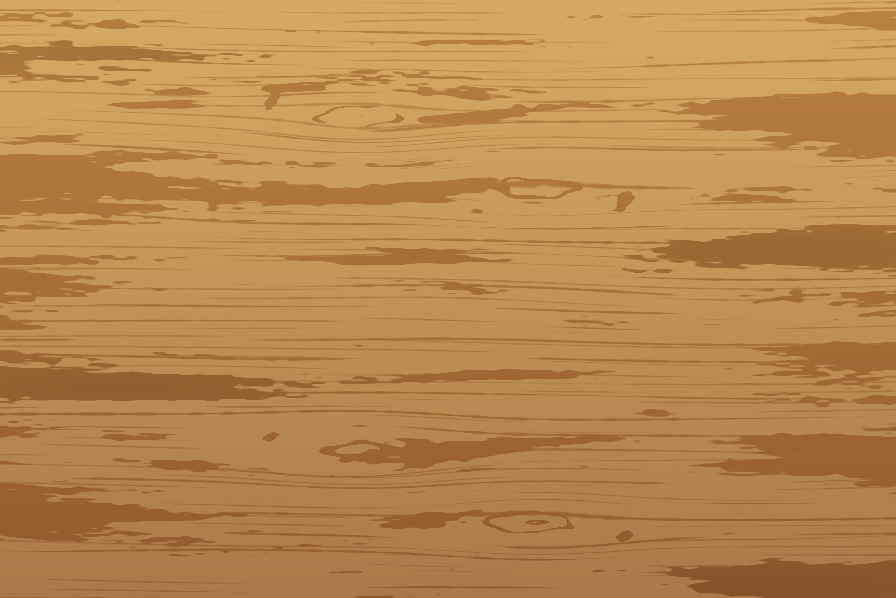
A WebGL 1 fragment shader for this texture:

```glsl
precision highp float;
// Flat varnished wood: ragged horizontal grain, fine lines and small knots on a warm gradient.
uniform vec2 u_resolution;

const float TILE_HEIGHT = 0.559;
const vec2 TILE_CENTER = vec2(0.75, 0.746);
const vec2 KNOT = vec2(-0.145, 0.061);

float hash(vec2 p) {
  return fract(sin(dot(p, vec2(127.1, 311.7))) * 43758.5453);
}

float noise(vec2 p) {
  vec2 i = floor(p);
  vec2 f = fract(p);
  f = f * f * (3.0 - 2.0 * f);
  return mix(mix(hash(i), hash(i + vec2(1.0, 0.0)), f.x),
             mix(hash(i + vec2(0.0, 1.0)), hash(i + vec2(1.0, 1.0)), f.x), f.y);
}

// Long fibres: each octave is stretched along x.
float fibres(vec2 p) {
  return 0.5 * noise(p * vec2(3.0, 45.0))
       + 0.3 * noise(p * vec2(10.0, 110.0) + 17.0)
       + 0.2 * noise(p * vec2(45.0, 240.0) + 41.0);
}

// Soft elliptical spot.
float spot(vec2 p, vec2 center, vec2 size) {
  vec2 d = (p - center) / size;
  return exp(-dot(d, d));
}

// Vertical shift that bends the grain around a knot.
float knotBend(vec2 p) {
  return (p.y - KNOT.y) * 0.75 * spot(p, KNOT, vec2(0.17, 0.05));
}

// Broken rings in the eye of a knot.
float knotRings(vec2 p, float rough) {
  float r = length((p - KNOT) / vec2(0.095, 0.023)) + 0.5 * (rough - 0.5);
  return smoothstep(0.3, 1.0, cos(r * 9.5)) * (1.0 - smoothstep(0.8, 1.3, r));
}

// Dense patches of grain in one half of the tile.
float patches(vec2 p) {
  float c = 1.05 * spot(p, vec2(-0.65, 0.165), vec2(0.38, 0.030));
  c += 0.95 * spot(p, vec2(0.74, 0.045), vec2(0.26, 0.045));
  c += 0.75 * spot(p, vec2(0.74, 0.215), vec2(0.15, 0.025));
  c += 0.90 * spot(p, vec2(0.05, 0.058 + 0.06 * p.x), vec2(0.12, 0.013));
  c += 0.65 * spot(p, vec2(0.26, 0.076), vec2(0.20, 0.008));
  c += 0.80 * spot(p, vec2(0.08, 0.183), vec2(0.13, 0.008));
  c += 0.70 * spot(p, vec2(-0.50, 0.080), vec2(0.09, 0.007));
  c += 0.85 * spot(p, vec2(-0.295 + 0.5 * (p.y - 0.084), 0.084), vec2(0.012, 0.016));
  return c;
}

// Thin wandering lines, broken along their length.
float lines(vec2 p, float count, float halfWidth, float pixel) {
  float row = floor(p.y * count);
  float center = 0.5 + 0.55 * (noise(vec2(p.x * 2.2, row * 7.3)) - 0.5);
  float dist = abs(fract(p.y * count) - center) / count;
  float presence = smoothstep(0.42, 0.72, noise(vec2(p.x * 4.0 + 9.0, row * 3.7)));
  float ragged = 0.5 + noise(vec2(p.x * 55.0, row * 5.1));
  float w = halfWidth * presence * ragged;
  float cover = smoothstep(-0.6 * pixel, 0.6 * pixel, w - dist);
  return cover * smoothstep(0.0, 0.3, presence);
}

vec3 woodColor(float y) {
  vec3 low = vec3(0.645, 0.450, 0.275);
  vec3 middle = vec3(0.755, 0.575, 0.340);
  vec3 high = vec3(0.840, 0.665, 0.390);
  return mix(mix(low, middle, smoothstep(-0.25, 0.65, y)), high, smoothstep(0.35, 1.1, y));
}

vec3 grainColor(float y, float depth) {
  vec3 c = mix(vec3(0.570, 0.350, 0.175), vec3(0.725, 0.510, 0.255), y);
  return c * (1.0 - 0.09 * depth);
}

void main() {
  float pixel = 1.0 / u_resolution.y;
  vec2 p = gl_FragCoord.xy * pixel;
  float y = p.y;
  p.x *= 1.5 * u_resolution.y / u_resolution.x;

  // The layout repeats upward and is the same when turned by half a circle.
  vec2 t = p - TILE_CENTER;
  t.y = mod(t.y + 0.5 * TILE_HEIGHT, TILE_HEIGHT) - 0.5 * TILE_HEIGHT;

  // Grain flow, with slow waves and bends around both knots.
  float wave = 0.025 * (noise(p * vec2(1.6, 4.0)) - 0.5);
  vec2 flow = vec2(p.x, y + wave - knotBend(t) + knotBend(-t));

  // Ragged patches, denser toward the left and right sides.
  float rough = noise(p * vec2(28.0, 70.0));
  float side = smoothstep(0.3, 0.8, abs(t.x));
  float eyes = knotRings(t, rough) + knotRings(-t, rough);
  float density = patches(t) + patches(-t) + 0.7 * eyes + 0.22 * side;
  density += 0.25 * (noise(flow * vec2(1.5, 14.0) + 5.0) - 0.4);
  float fibre = fibres(flow);
  float soft = 12.0 * pixel;
  float ink = smoothstep(-soft, soft, fibre + 0.55 * min(density, 1.1) - 0.80);

  // Fine lines over the whole board.
  ink = max(ink, 0.9 * lines(flow, 34.0, 0.0018, pixel));
  ink = max(ink, 0.7 * lines(flow + 3.3, 61.0, 0.0011, pixel));

  float depth = spot(t, vec2(-0.55, 0.165), vec2(0.45, 0.05))
              + spot(-t, vec2(-0.55, 0.165), vec2(0.45, 0.05));
  vec3 color = mix(woodColor(y), grainColor(y, depth), ink);
  gl_FragColor = vec4(color, 1.0);
}
```
